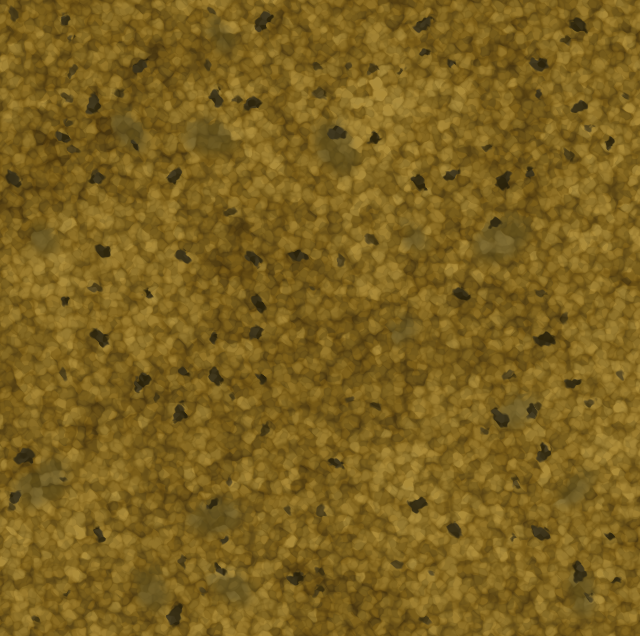
This texture is drawn by a WebGL 1 fragment shader. Its source:

```glsl
precision highp float;
// Packed ochre sand with dark mineral specks and dull olive stains.
// Soft cellular noise gives each grain a flat tone at two sizes, a wide
// version of it mottles the bed, and sparse warped blobs add the specks.

uniform vec2 u_resolution;

const vec3 UMBER = vec3(0.29, 0.21, 0.05);
const vec3 OCHRE = vec3(0.48, 0.37, 0.103);
const vec3 STRAW = vec3(0.67, 0.55, 0.235);
const vec3 OLIVE = vec3(0.36, 0.31, 0.135);
const vec3 SOOT = vec3(0.17, 0.145, 0.065);

float hash(vec2 cell, float seed) {
  vec3 q = fract(vec3(cell.xyx + seed * 7.31) * vec3(0.1031, 0.1030, 0.0973));
  q += dot(q, q.yzx + 33.33);
  return fract((q.x + q.y) * q.z);
}

// Cellular noise: x = tone blended softly across borders, y = distance
// to the nearest grain. A higher sharpness gives crisper borders.
vec2 grains(vec2 p, float sharpness, float seed) {
  vec2 base = floor(p);
  float total = 0.0;
  float tone = 0.0;
  float nearest = 2.0;
  for (int j = -1; j <= 1; j++) {
    for (int i = -1; i <= 1; i++) {
      vec2 cell = base + vec2(float(i), float(j));
      vec2 center = cell + vec2(hash(cell, seed), hash(cell, seed + 1.0));
      float d = length(p - center) - 0.25 * hash(cell, seed + 2.0);
      float weight = exp(-sharpness * d);
      tone += weight * hash(cell, seed + 3.0);
      total += weight;
      nearest = min(nearest, d);
    }
  }
  return vec2(tone / total, nearest);
}

// Bends straight outlines with two layers of sines.
vec2 warp(vec2 p, float frequency, float amount) {
  vec2 q = p * frequency;
  return p + amount * (sin(q.yx + vec2(0.4, 1.9)) + 0.5 * sin(2.3 * q.yx + q));
}

// Sparse turned ovals, at most one per cell; returns coverage.
float blobs(vec2 p, float share, float radius, float blur, float seed) {
  vec2 cell = floor(p);
  vec2 center = 0.3 + 0.4 * vec2(hash(cell, seed), hash(cell, seed + 1.0));
  vec2 q = fract(p) - center;
  float angle = 6.2832 * hash(cell, seed + 2.0);
  float c = cos(angle);
  float s = sin(angle);
  q = vec2(c * q.x + s * q.y, c * q.y - s * q.x) * vec2(0.8, 1.25);
  float size = radius * mix(0.45, 1.0, hash(cell, seed + 3.0));
  float present = step(hash(cell, seed + 4.0), share);
  return present * (1.0 - smoothstep(size - blur, size + blur, length(q)));
}

vec3 sandRamp(float t) {
  vec3 low = mix(UMBER, OCHRE, clamp(2.0 * t, 0.0, 1.0));
  return mix(low, STRAW, clamp(2.0 * t - 1.0, 0.0, 1.0));
}

void main() {
  vec2 p = gl_FragCoord.xy / u_resolution.y;

  // Grains in two sizes, and broad uneven patches beneath them
  vec2 bent = warp(p, 190.0, 0.0012);
  vec2 coarse = grains(bent * 58.0, 20.0, 1.0);
  vec2 fine = grains(bent * 97.0, 15.0, 9.0);
  float patches = grains(warp(p, 21.0, 0.018) * 6.0, 5.0, 17.0).x;
  float clumps = grains(warp(p, 60.0, 0.006) * 17.0, 6.0, 25.0).x;

  // Tone of the sand, with shaded gaps and a few pale grains
  float t = 0.66 + 0.40 * (coarse.x - 0.5) + 0.26 * (fine.x - 0.5);
  t += 0.30 * (patches - 0.5) + 0.16 * (clumps - 0.5);
  t += 0.08 * (p.x - 0.5);
  t -= 0.24 * smoothstep(0.22, 0.60, coarse.y);
  t -= 0.10 * smoothstep(0.25, 0.60, fine.y);
  t += 0.10 * smoothstep(0.90, 1.0, coarse.x);
  vec3 color = sandRamp(t);
  color += (fine.x - 0.5) * vec3(0.012, -0.006, -0.025);

  // Stains and specks take ragged outlines from the grains
  vec2 ragged = p + 0.012 * (vec2(coarse.x, fine.x) - 0.5);
  float stain = blobs(ragged * 7.0 + 3.0, 0.30, 0.27, 0.09, 33.0);
  color = mix(color, OLIVE + 0.10 * (coarse.x - 0.5), 0.62 * stain);

  vec2 chipped = warp(p, 230.0, 0.0018) + 0.005 * (vec2(fine.x, coarse.x) - 0.5);
  float speck = blobs(chipped * 16.0, 0.27, 0.21, 0.035, 41.0);
  float chip = blobs(chipped * 23.0 + 5.0, 0.13, 0.20, 0.05, 52.0);
  vec3 mineral = SOOT + 0.10 * (fine.x - 0.4);
  color = mix(color, mineral, max(0.88 * speck, 0.65 * chip));

  gl_FragColor = vec4(color, 1.0);
}
```
